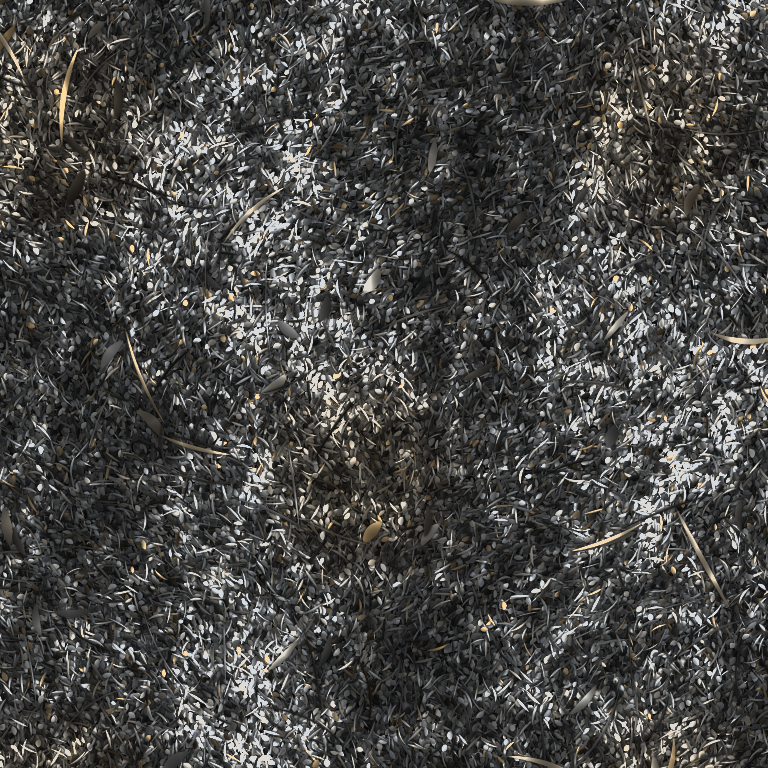
A three.js fragment shader for this texture:

```glsl
// Burnt ground: charred grass fibres, flakes of ash and a few pale straws.
varying vec2 vUv;

vec4 hash4(vec2 p) {
  vec4 q = fract(p.xyxy * vec4(0.1031, 0.1030, 0.0973, 0.1099));
  q += dot(q, q.wzxy + 33.33);
  return fract((q.xxyz + q.yzzw) * q.zywx);
}

// Cellular noise: nearest distance, gap to the second nearest, random id
vec3 grit(vec2 p, float count) {
  vec2 q = p * count, base = floor(q);
  float first = 9.0, second = 9.0, id = 0.0;
  for (int y = -1; y <= 1; y++)
  for (int x = -1; x <= 1; x++) {
    vec2 cell = base + vec2(float(x), float(y));
    vec4 h = hash4(cell + count);
    float d = length(cell + h.xy - q);
    if (d < first) { second = first; first = d; id = h.z; }
    else second = min(second, d);
  }
  return vec3(first, second - first, id);
}

// Broad light and dark areas, about -1 to 1, from warped sines
float ashCover(vec2 p) {
  vec2 w = p + 0.05 * sin(9.0 * p.yx + vec2(1.0, 2.4)) + 0.018 * sin(27.0 * p.yx + vec2(4.0, 0.6));
  return 0.5 * cos(12.6 * (w.x - 0.38) + 0.8 * sin(4.0 * w.y))
       + 0.28 * sin(9.0 * w.y + 4.0 * w.x + 0.5)
       + 0.22 * sin(23.0 * w.x - 14.0 * w.y)
       + 0.25 * sin(39.0 * w.x + 5.0 * w.y) * sin(31.0 * w.y - 8.0 * w.x);
}

// Lay one tapered, bent strand per grid cell over the ground (x tone, y warmth).
// size: half length in cells, half width on the canvas; shade: lowest tone, range.
void strands(inout vec2 ground, vec2 p, float count, float seed, vec2 size, vec2 shade, float keep, float warmth) {
  vec2 q = p * count, base = floor(q);
  for (int y = -1; y <= 1; y++)
  for (int x = -1; x <= 1; x++) {
    vec2 cell = base + vec2(float(x), float(y));
    vec4 h = hash4(cell + seed * 17.3);
    vec4 g = hash4(cell + seed * 9.1 + 71.7);
    if (fract(g.x * 7.0 + h.z * 5.0) > keep) continue;

    // Mostly upright, swayed by a slow flow
    vec2 at = cell / count;
    float flow = 0.6 * sin(5.0 * at.x + 3.0 * at.y) + 0.4 * sin(11.0 * at.y - 7.0 * at.x);
    float angle = 1.57 + flow + (h.z - 0.5) * 2.3;
    vec2 dir = vec2(cos(angle), sin(angle));
    vec2 d = q - cell - h.xy;
    float halfLength = size.x * mix(0.55, 1.0, g.x);
    float along = dot(d, dir) / halfLength;
    float across = dot(d, vec2(-dir.y, dir.x));
    across += (g.z - 0.5) * 0.5 * halfLength * (along * along - 0.3);

    float halfWidth = size.y * count * mix(0.6, 1.3, g.y);
    float edge = abs(across) - halfWidth * (1.0 - along * along);
    float ends = 1.0 - smoothstep(0.75, 1.0, abs(along));
    float soft = 0.0009 * count;
    float shadow = ends * (1.0 - smoothstep(0.0, 0.0035 * count, edge));
    float cover = ends * (1.0 - smoothstep(-soft, soft, edge));

    float lit = 0.1 * clamp(across / halfWidth, -1.0, 1.0) * sign(dir.x + 0.01);
    float tint = warmth + 0.3 * g.w * g.w + 0.5 * step(0.96, g.w);
    ground.x *= 1.0 - 0.26 * shadow;
    ground = mix(ground, vec2(shade.x + shade.y * h.w + lit, tint), cover);
  }
}

void main() {
  vec2 p = vUv;
  float ash = ashCover(p);
  vec2 warped = p + 0.006 * sin(61.0 * p.yx + vec2(0.0, 2.0));
  float browning = 0.25 * smoothstep(0.3, 1.0, sin(8.0 * p.x - 2.2) * sin(7.0 * p.y - 1.1));

  // Crumbled soil under everything
  vec3 soil = grit(warped, 85.0);
  vec2 ground = vec2((0.2 + 0.7 * soil.z) * smoothstep(0.0, 0.3, soil.y), 0.2);

  // Flakes and fibres, with pale ash crumbs settled halfway up
  vec3 crumb = grit(warped + 3.7, 115.0);
  for (int i = 0; i < 7; i++) {
    float k = float(i);
    strands(ground, p, 47.0 + 6.0 * k, k + 1.0, vec2(0.62, 0.0031), vec2(0.12, 0.9), 1.0, 0.1);
    strands(ground, p, 25.0 + 5.0 * k, k + 11.0, vec2(0.9, 0.0014), vec2(0.14, 0.95), 0.95, 0.12);
    if (i == 4) {
      float settled = smoothstep(0.1, 0.8, ash) * step(0.35, crumb.z);
      ground = mix(ground, vec2(0.55 + 0.45 * crumb.z, 0.2), settled * smoothstep(0.06, 0.28, crumb.y));
    }
  }

  // Curled leaves, long dark stalks and pale straws on top
  strands(ground, p, 13.0, 23.0, vec2(0.4, 0.0065), vec2(0.25, 0.55), 0.16, 0.2);
  strands(ground, p, 12.0, 25.0, vec2(0.9, 0.0014), vec2(0.1, 0.65), 0.5, 0.15);
  strands(ground, p, 6.0, 27.0, vec2(0.5, 0.0032), vec2(0.75, 0.2), 0.22, 0.5);

  // Hollows and broad areas, then a tone curve with few highlights
  float hollow = mix(0.72, 1.22, smoothstep(0.1, 0.8, grit(warped, 21.0).x));
  float tone = clamp(1.12 * ground.x * hollow * (1.0 + 0.36 * ash), 0.0, 1.0);
  float light = 0.02 + 0.46 * tone + 0.38 * pow(tone, 7.0);
  vec3 tint = mix(vec3(0.94, 1.0, 1.07), vec3(1.2, 1.0, 0.7), clamp(ground.y + browning, 0.0, 1.0));
  gl_FragColor = vec4(light * tint, 1.0);
}
```
